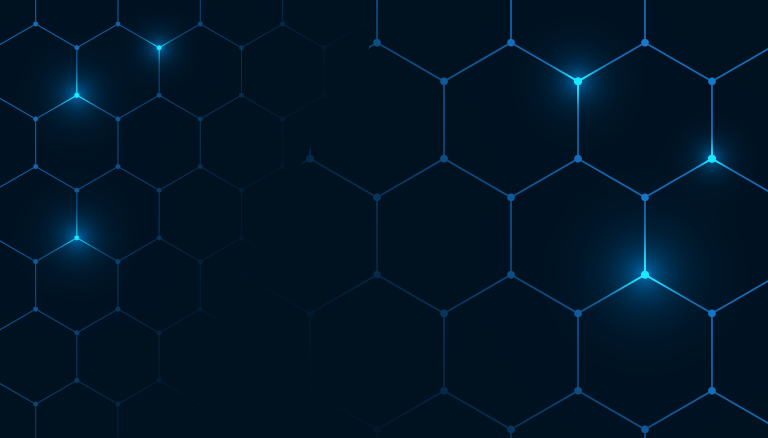
Reproduce this background procedurally as a Shadertoy shader.

```glsl
#define BACKDROP vec3(0.0, 0.068, 0.127)
#define LINE_BLUE vec3(0.09, 0.47, 0.80)
#define SPARK_CYAN vec3(0.10, 0.92, 1.0)
#define HALO_BLUE vec3(0.0, 0.36, 0.58)
#define LARGE_SIDE 0.1766
#define SMALL_SIDE 0.1085
#define LARGE_CENTRE vec2(1.1667, 0.726)
#define SMALL_CENTRE vec2(0.2694, 0.8368)
#define SLANT 0.577

// Spark position and halo reach
const vec3 sparks[6] = vec3[6](
    vec3(1.3196, 0.815, 0.11), vec3(1.6256, 0.639, 0.075),
    vec3(1.4726, 0.374, 0.17), vec3(0.1758, 0.783, 0.10),
    vec3(0.3630, 0.890, 0.07), vec3(0.1758, 0.457, 0.105));

// Offset from the nearest cell centre of a unit-side honeycomb
vec2 hexCell(vec2 p) {
    vec2 period = vec2(sqrt(3.0), 3.0);
    vec2 a = mod(p + 0.5 * period, period) - 0.5 * period;
    vec2 b = mod(p, period) - 0.5 * period;
    return dot(a, a) < dot(b, b) ? a : b;
}

float coverage(float dist, float radius, float pixel) {
    return clamp(0.5 + (radius - dist) / pixel, 0.0, 1.0);
}

// Coverage of the cell walls and of the dots on their corners
float honeycomb(vec2 p, float side, float wall, float dotRadius, float pixel) {
    vec2 q = abs(hexCell(p / side));
    float h = 0.5 * sqrt(3.0);
    float wallDist = (h - max(q.x, dot(q, vec2(0.5, h)))) * side;
    float dotDist = min(length(q - vec2(0.0, 1.0)), length(q - vec2(h, 0.5))) * side;
    return max(0.88 * coverage(wallDist, wall, pixel),
               coverage(dotDist, dotRadius, pixel));
}

void mainImage(out vec4 fragColor, in vec2 fragCoord) {
    float pixel = 1.0 / iResolution.y;
    vec2 p = fragCoord * pixel;
    float depth = 1.0 - p.y;
    float diagonal = p.x + SLANT * depth;

    // Large cells fade in to the right
    float large = honeycomb(p - LARGE_CENTRE, LARGE_SIDE, 0.0020, 0.0088, pixel);
    large *= smoothstep(0.09, 1.37, p.x - SLANT * depth);
    large *= max(step(0.904, diagonal), step(0.848, p.x));

    // Small cells fade out from the upper left
    float small = honeycomb(p - SMALL_CENTRE, SMALL_SIDE, 0.0013, 0.0056, pixel);
    small *= 1.0 - smoothstep(0.10, 0.95, p.x + 0.45 * depth);
    small *= 0.9 * step(diagonal, 1.0);

    // Halos, and the heat they lend to nearby walls
    float halo = 0.0;
    float heat = 0.0;
    for (int i = 0; i < 6; i++) {
        float d = length(p - sparks[i].xy) / sparks[i].z;
        halo += exp(-3.2 * d);
        heat = max(heat, exp(-5.0 * d * d));
    }

    vec3 color = BACKDROP + HALO_BLUE * halo;
    float mesh = max(large, small);
    mesh = min(1.0, mesh * (1.0 + 0.6 * heat));
    color = mix(color, mix(LINE_BLUE, SPARK_CYAN, heat), mesh);
    fragColor = vec4(color, 1.0);
}
```
